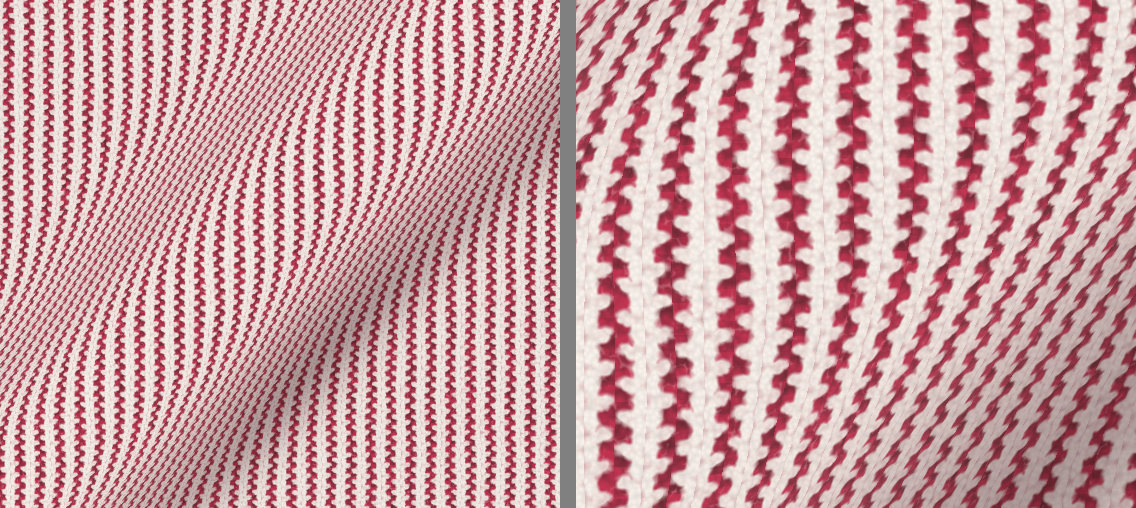
Left: the whole. Right: its middle third, enlarged.
Give the GLSL for this texture, as a WebGL 1 fragment shader.

```glsl
precision highp float;
// Red and cream striped knit with two soft diagonal folds.
// Logistic steps squeeze the cloth across each fold; staggered oval stitches
// bite into the red bands, and cellular noise roughens and tints the yarn.

uniform vec2 u_resolution;

const float STRIPES = 28.1;   // stripes across the flat width
const float ROWS = 52.0;      // stitch rows per canvas width

const vec3 CREAM = vec3(0.94, 0.91, 0.885);
const vec3 BLUSH = vec3(0.83, 0.68, 0.69);
const vec3 ROSE = vec3(0.86, 0.50, 0.56);
const vec3 RED = vec3(0.74, 0.20, 0.31);
const vec3 WINE = vec3(0.42, 0.16, 0.20);
const vec3 FOLD_PINK = vec3(0.87, 0.70, 0.71);

float hash(vec2 p) {
  return fract(sin(dot(p, vec2(127.1, 311.7))) * 43758.5);
}

// Distance to the nearest scattered fibre point
float cellular(vec2 p) {
  vec2 cell = floor(p);
  float nearest = 2.0;
  for (int j = -1; j <= 1; j++) {
    for (int i = -1; i <= 1; i++) {
      vec2 c = cell + vec2(float(i), float(j));
      vec2 point = c + vec2(hash(c), hash(c + 37.2));
      nearest = min(nearest, length(point - p));
    }
  }
  return nearest;
}

float bump(float x, float width) {
  return exp(-x * x / (width * width));
}

// Cloth hidden by a fold (x) and how tightly it is squeezed here (y)
vec2 fold(float across, float center, float depth, float width) {
  float rise = 1.0 / (1.0 + exp(-(across - center) / width));
  return vec2(depth * rise, depth / width * rise * (1.0 - rise));
}

// Soft oval: 1 inside, 0 outside
float oval(vec2 p, vec2 radius, float soft) {
  return 1.0 - smoothstep(1.0 - soft, 1.0 + soft, length(p / radius));
}

// Small irregularities in the run of the yarn
vec2 wobble(vec2 p) {
  return 0.0009 * vec2(sin(p.y * 41.0 + 3.0 * sin(p.x * 23.0)),
                       sin(p.x * 37.0 + 2.0 * sin(p.y * 19.0)));
}

vec3 knit(vec2 weave, float pixel, float fuzz, float fleck) {
  // Rib center at r = 0, red band center at |r| = 0.5
  float r = fract(weave.x + 0.5) - 0.5;
  float side = abs(r);
  float row = weave.y + 0.5 * step(0.0, r);
  float tone = hash(floor(vec2(weave.x * 2.0, row)));
  float rough = 0.10 * (fuzz - 0.5);
  float edge = max(0.06, pixel);

  // Cream rib of two plies, the right one pinker
  vec2 ply = vec2(side - 0.12, fract(row + 0.5) - 0.5);
  float lit = oval(ply, vec2(0.15, 0.46), 0.5);
  lit -= 0.22 * step(0.0, r) + 0.2 * (1.0 - tone);
  vec3 rib = mix(BLUSH, CREAM, clamp(lit + 0.6 - 0.5 * fleck, 0.0, 1.0));

  // Red yarn darkens in the gaps beside each nub
  float gap = 0.5 - 0.5 * cos(6.2832 * (row - 0.22));
  float dark = 0.45 * tone + 0.7 * fuzz + 0.5 * gap - 0.4;
  vec3 band = mix(RED, WINE, clamp(dark, 0.0, 1.0));
  band = mix(band, ROSE, 0.5 * smoothstep(0.6, 0.95, fleck));

  // Cream nubs reach into the band as tilted dashes, staggered left and right
  vec2 tooth = vec2(side - 0.27 + rough, fract(row) - 0.5 + rough);
  tooth.y += 0.35 * (side - 0.27);
  vec2 size = vec2(0.17 + 0.05 * tone, 0.25);
  float nub = oval(tooth, size, 0.28 + 2.0 * pixel);
  float start = 0.245 + rough;
  float red = smoothstep(start - edge, start + edge, side) * (1.0 - nub);
  vec3 light = mix(rib, CREAM, nub * (0.9 - 0.5 * fleck));
  return mix(light, band, red);
}

// Light falling over the two folds
float shading(float across, float along) {
  float first = 0.04 * bump(across - 0.66, 0.06);
  float valley = 0.07 * bump(across - 1.12, 0.05);
  float shadow = (0.24 + 0.06 * sin(along * 5.0 + 2.0))
               * bump(across - 1.215, 0.08);
  float crest = 0.02 * bump(across - 0.86, 0.12);
  return 1.0 - first - valley - shadow + crest;
}

void main() {
  // Unit width, y pointing down
  vec2 p = vec2(gl_FragCoord.x, u_resolution.y - gl_FragCoord.y) / u_resolution.x;
  float along = p.x - p.y;
  float across = p.x + p.y + 0.008 * sin(along * 5.0 + 1.0);

  // Two tight folds with a slightly stretched swell between them
  vec2 bend = fold(across, 0.638, 0.275, 0.045)
            + fold(across, 1.12, 0.235, 0.041)
            + fold(across, 0.87, -0.018, 0.06);
  vec2 cloth = p + bend.x * vec2(1.0, 0.5) + wobble(p);
  vec2 weave = cloth * vec2(STRIPES, ROWS) + vec2(0.06, 0.0);
  float pixel = STRIPES * (1.0 + bend.y) / u_resolution.x;

  // Yarn, softened where the cloth is squeezed
  float fuzz = cellular(cloth * 150.0);
  float fleck = cellular(cloth * vec2(210.0, 170.0) + 9.0);
  vec3 color = knit(weave, pixel, fuzz, fleck);
  color = mix(color, FOLD_PINK, 0.10 * clamp(bend.y, 0.0, 1.6));

  // Fine fibre grain, then shadows with a warm tint
  color *= 1.03 - 0.09 * cellular(p * 260.0);
  float light = shading(across, along);
  color *= pow(vec3(light), vec3(0.95, 1.15, 1.12));
  gl_FragColor = vec4(color, 1.0);
}
```
